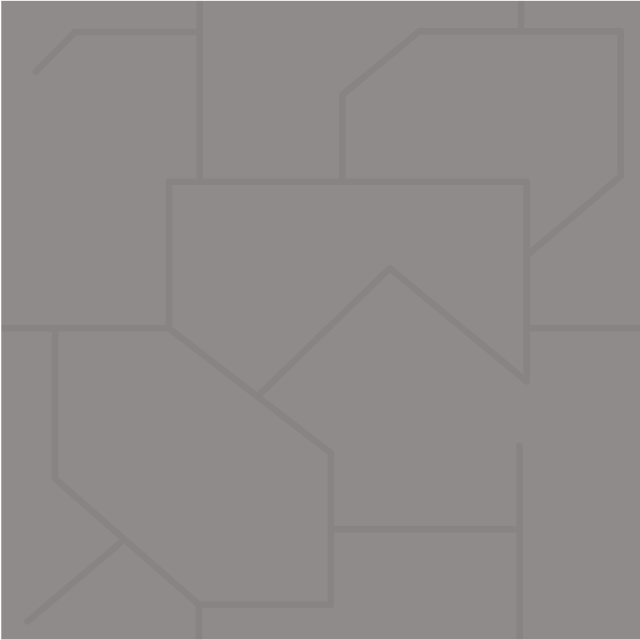
A Shadertoy shader for this pattern:

```glsl
#define BASE_COLOR vec3(0.561, 0.547, 0.543)
#define SEAM_COLOR vec3(0.531, 0.517, 0.514)
#define RIM_COLOR vec3(1.0)
#define SEAM_HALF_WIDTH 0.0052
#define LEFT_RIM 0.00195
#define TOP_RIM 0.0013
#define BOTTOM_RIM 0.0010

// Distance to a straight seam with rounded ends
float segment(vec2 p, vec2 a, vec2 b) {
    vec2 ap = p - a, ab = b - a;
    return length(ap - ab * clamp(dot(ap, ab) / dot(ab, ab), 0.0, 1.0));
}

// Distance to a seam with two bends
float bentSeam(vec2 p, vec2 a, vec2 b, vec2 c, vec2 d) {
    return min(segment(p, a, b), min(segment(p, b, c), segment(p, c, d)));
}

// Upper panels
float upperSeams(vec2 p) {
    float d = segment(p, vec2(0.056, 0.888), vec2(0.117, 0.950));
    d = min(d, segment(p, vec2(0.117, 0.950), vec2(0.312, 0.950)));
    d = min(d, segment(p, vec2(0.312, 1.01), vec2(0.312, 0.717)));
    d = min(d, segment(p, vec2(0.814, 1.01), vec2(0.814, 0.951)));
    d = min(d, bentSeam(p, vec2(0.535, 0.717), vec2(0.535, 0.852),
                           vec2(0.655, 0.951), vec2(0.970, 0.951)));
    d = min(d, segment(p, vec2(0.970, 0.951), vec2(0.970, 0.725)));
    return min(d, segment(p, vec2(0.970, 0.725), vec2(0.827, 0.604)));
}

// Central panel and its inner peak
float middleSeams(vec2 p) {
    float d = bentSeam(p, vec2(0.264, 0.487), vec2(0.264, 0.716),
                          vec2(0.823, 0.716), vec2(0.823, 0.404));
    d = min(d, segment(p, vec2(0.823, 0.404), vec2(0.609, 0.581)));
    d = min(d, segment(p, vec2(0.609, 0.581), vec2(0.405, 0.383)));
    return min(d, segment(p, vec2(0.824, 0.487), vec2(1.01, 0.487)));
}

// Lower panels
float lowerSeams(vec2 p) {
    float d = bentSeam(p, vec2(-0.01, 0.487), vec2(0.264, 0.487),
                          vec2(0.517, 0.292), vec2(0.517, 0.055));
    d = min(d, bentSeam(p, vec2(0.517, 0.055), vec2(0.311, 0.055),
                           vec2(0.086, 0.252), vec2(0.086, 0.487)));
    d = min(d, segment(p, vec2(0.043, 0.029), vec2(0.193, 0.156)));
    d = min(d, segment(p, vec2(0.311, 0.055), vec2(0.311, -0.01)));
    d = min(d, segment(p, vec2(0.517, 0.173), vec2(0.812, 0.173)));
    return min(d, segment(p, vec2(0.812, 0.303), vec2(0.812, -0.01)));
}

// Share of a pixel that lies inside a shape at signed distance d
float coverage(float d, float pixel) {
    return clamp(0.5 - d / pixel, 0.0, 1.0);
}

void mainImage(out vec4 fragColor, in vec2 fragCoord) {
    vec2 p = fragCoord / iResolution.xy;
    float pixel = 1.0 / min(iResolution.x, iResolution.y);

    // Engraved seams
    float d = min(min(upperSeams(p), middleSeams(p)), lowerSeams(p));
    vec3 color = mix(BASE_COLOR, SEAM_COLOR, coverage(d - SEAM_HALF_WIDTH, pixel));

    // Thin pale rim on the left, top and bottom
    float rimDistance = min(p.x - LEFT_RIM,
                            min(1.0 - p.y - TOP_RIM, p.y - BOTTOM_RIM));
    fragColor = vec4(mix(color, RIM_COLOR, coverage(rimDistance, pixel)), 1.0);
}
```
